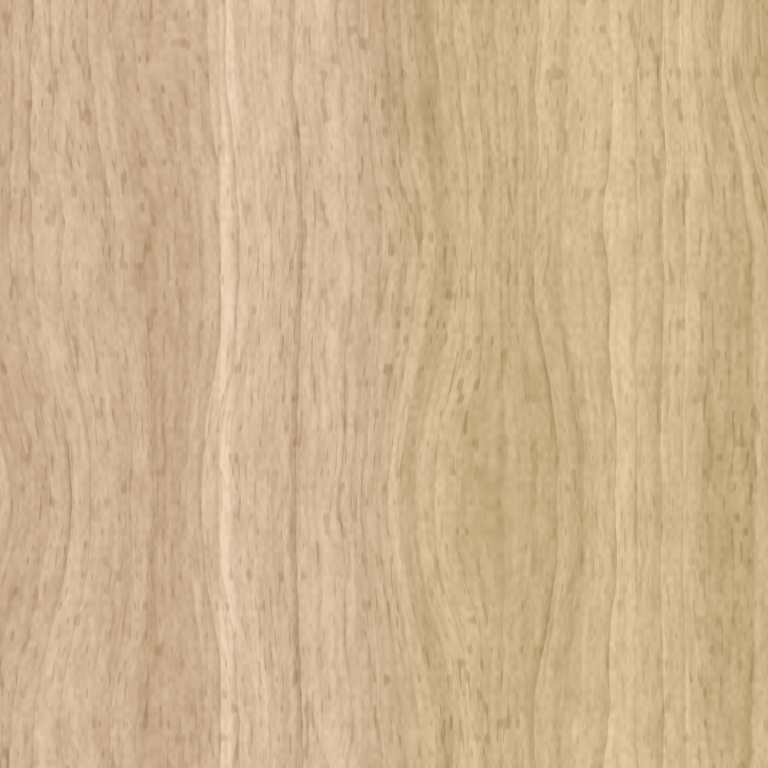
Give the GLSL for this texture, as a Shadertoy shader.

```glsl
const vec3 DARK_WOOD = vec3(0.71, 0.60, 0.45);
const vec3 PALE_WOOD = vec3(0.88, 0.78, 0.65);
const vec3 YELLOW_TINT = vec3(-0.002, 0.005, -0.014);
const float BASE_TONE = 0.62;
const float SEAM_HEIGHT = 0.35;     // figure is mirrored about this height
const float RING_COUNT = 36.0;
const float WANDER = 0.085;         // broad sideways drift of the rings
const float RIPPLE = 0.009;         // small wobble of the rings
const float BROAD_CONTRAST = 0.45;
const float RING_CONTRAST = 0.34;
const float LINE_CONTRAST = 0.75;
const float FIBRE_CONTRAST = 0.36;
const float SPECKLE_CONTRAST = 0.30;
const float PORE_CONTRAST = 0.34;
const float STREAK_LEFT = 0.285;
const float STREAK_RIGHT = 0.308;
const float BROWN_CENTRE = 0.61;
const float BROWN_WIDTH = 0.06;

float hash(vec2 p) {
    vec3 q = fract(vec3(p.xyx) * 0.1031);
    q += dot(q, q.yzx + 33.33);
    return fract((q.x + q.y) * q.z);
}

float noise(vec2 p) {
    vec2 cell = floor(p);
    vec2 f = fract(p);
    f = f * f * (3.0 - 2.0 * f);
    float low = mix(hash(cell), hash(cell + vec2(1, 0)), f.x);
    float high = mix(hash(cell + vec2(0, 1)), hash(cell + vec2(1, 1)), f.x);
    return mix(low, high, f.y);
}

// Sideways shift that bends straight rings into long lenses
float grainShift(vec2 p) {
    float broad = noise(p * vec2(7.0, 3.2) + 17.0) - 0.5;
    float ripple = noise(p * vec2(24.0, 11.0) + 41.0) - 0.5;
    float tremor = noise(p * vec2(70.0, 45.0) + 5.0) - 0.5;
    return WANDER * broad + RIPPLE * ripple + 0.0025 * tremor;
}

// x: smooth tone of each ring, y: dark line at its outer edge
vec2 rings(float phase, float height, float blur) {
    float id = floor(phase);
    float f = phase - id;
    float edge = clamp(blur, 0.08, 0.5);
    float tone = mix(hash(vec2(id, 3.0)), hash(vec2(id + 1.0, 3.0)),
                     smoothstep(1.0 - 2.0 * edge, 1.0, f));
    float strength = hash(vec2(id, 9.0));
    strength *= 0.45 + 0.9 * noise(vec2(id * 7.3, height * 5.0));
    float line = pow(f, 5.0) * (1.0 - smoothstep(1.0 - edge, 1.0, f));
    return vec2(tone, line * strength);
}

void mainImage(out vec4 fragColor, in vec2 fragCoord) {
    vec2 uv = fragCoord / iResolution.xy;

    // Mirrored figure with slightly rounded tips
    float offset = uv.y - SEAM_HEIGHT;
    float height = sqrt(offset * offset + 0.00005);
    vec2 figure = vec2(uv.x, height);
    float x = uv.x + grainShift(figure);

    // Growth rings, with finer ones in between
    float phase = x * RING_COUNT + 1.6 * noise(vec2(x * 14.0, 2.0));
    float finePhase = x * RING_COUNT * 2.3 + 50.0;
    vec2 ring = rings(phase, height, 1.5 * fwidth(phase));
    vec2 fineRing = rings(finePhase, height, 1.5 * fwidth(finePhase));

    // Broad colour bands
    float broad = noise(vec2(x * 11.0 + 3.0, height * 1.3)) - 0.5;
    float tone = BASE_TONE + BROAD_CONTRAST * broad;
    tone += RING_CONTRAST * (ring.x - 0.5) + 0.12 * (fineRing.x - 0.5);
    tone -= LINE_CONTRAST * (ring.y + 0.45 * fineRing.y);
    float brown = (x - BROWN_CENTRE) / BROWN_WIDTH;
    tone -= 0.16 * exp(-brown * brown);

    // Pale sapwood streak: crisp on the left, soft on the right
    float streakX = mix(uv.x, x, 0.12);
    float streak = smoothstep(STREAK_LEFT - 0.002, STREAK_LEFT + 0.002, streakX)
                 * (1.0 - smoothstep(STREAK_RIGHT - 0.012, STREAK_RIGHT, streakX));
    tone += 0.34 * streak;

    // Fibres, speckle and short dark pores
    vec2 fibreAt = vec2(mix(uv.x, x, 0.7), uv.y);
    tone += FIBRE_CONTRAST * (noise(fibreAt * vec2(170.0, 22.0)) - 0.5);
    tone += SPECKLE_CONTRAST * (noise(fibreAt * vec2(270.0, 130.0) + 7.0) - 0.5);
    float pore = smoothstep(0.68, 0.92, noise(fibreAt * vec2(230.0, 52.0) + 31.0));
    tone -= PORE_CONTRAST * pore * (0.4 + noise(figure * vec2(20.0, 4.0)));

    // Pinker on the left, yellower on the right
    float tint = 2.0 * smoothstep(0.45, 0.60, uv.x) - 1.0;
    vec3 wood = mix(DARK_WOOD, PALE_WOOD, clamp(tone, -0.5, 1.3));
    fragColor = vec4(wood + YELLOW_TINT * tint, 1.0);
}
```
